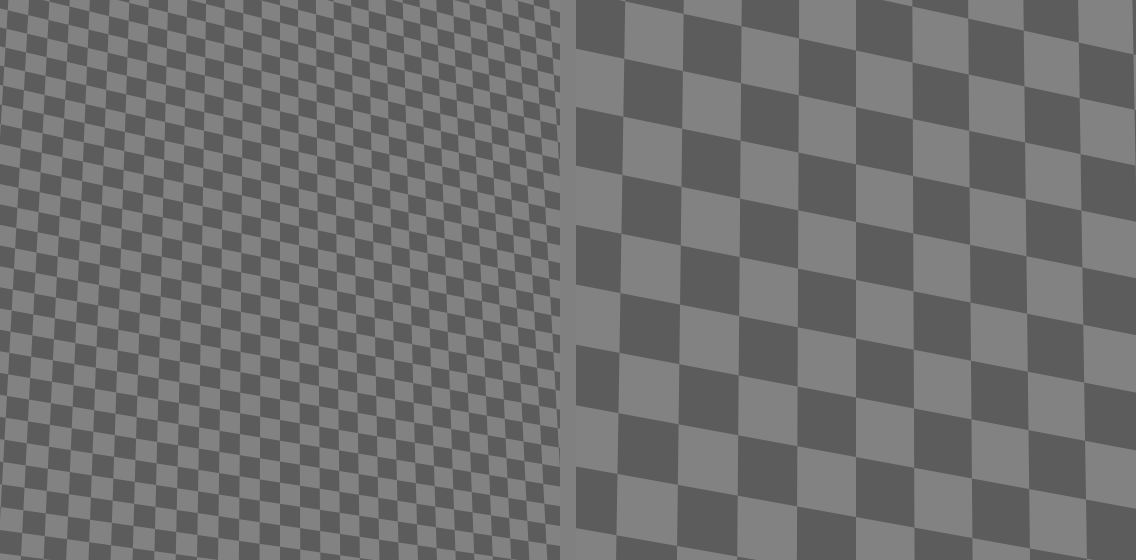
Left, the full canvas; right, a detail of the centre.
Write a WebGL 2 fragment shader that draws this pattern.

```glsl
#version 300 es
precision highp float;
// Two-tone grey checkerboard on a tilted plane seen in perspective.

#define CELLS 29.108              // cells across the canvas at central scale
#define ROW_SLOPE 0.195           // shear of the rows
#define ROW_SCALE 0.990           // row density relative to columns
#define TILT vec2(0.1386, 0.117)  // perspective shrink toward right and top
#define LIGHT_GREY vec3(0.51)
#define DARK_GREY vec3(0.36)

uniform vec2 u_resolution;
out vec4 fragColor;

// Canvas position (centred) to checker plane coordinates, one unit per cell.
vec2 planeCoords(vec2 p) {
    float depth = 1.0 - dot(TILT, p);
    return CELLS * vec2(p.x, ROW_SLOPE * p.x + ROW_SCALE * p.y) / depth;
}

// Smoothed square wave in -1..1 that changes sign at each integer.
vec2 squareWave(vec2 x, vec2 edgeWidth) {
    vec2 signedDist = 0.5 - 2.0 * abs(fract(0.5 * x + 0.25) - 0.5);
    return clamp(2.0 * signedDist / edgeWidth, -1.0, 1.0);
}

void main() {
    vec2 p = gl_FragCoord.xy / u_resolution - 0.5;
    vec2 grid = planeCoords(p);

    // Edge width of about one pixel, measured on the plane
    vec2 dx = dFdx(grid), dy = dFdy(grid);
    vec2 edgeWidth = sqrt(dx * dx + dy * dy);

    vec2 wave = squareWave(grid, edgeWidth);
    float darkness = 0.5 + 0.5 * wave.x * wave.y;
    fragColor = vec4(mix(LIGHT_GREY, DARK_GREY, darkness), 1.0);
}
```
